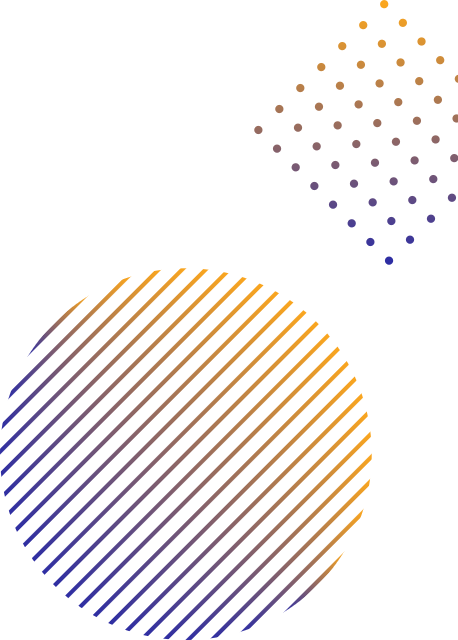
A Shadertoy shader for this background:

```glsl
// Two flat ornaments on white: a disc cut into diagonal stripes and a tilted
// grid of dots. Both fold the plane onto their nearest stripe or dot, then
// colour it with a blue-to-orange blend. Lengths are in canvas heights.

const vec3 BLUE = vec3(0.18, 0.18, 0.64);
const vec3 ORANGE = vec3(0.98, 0.65, 0.12);

// Smooth fill of a signed distance over one pixel.
float coverage(float dist) {
    return clamp(0.5 - dist * iResolution.y, 0.0, 1.0);
}

vec3 blend(float t) {
    return mix(BLUE, ORANGE, clamp(t, 0.0, 1.0));
}

// Stripes rise to the right; each blends along its own chord of the disc.
vec4 stripedDisc(vec2 p) {
    float radius = 0.2904, spacing = 0.02601, halfWidth = 0.0032;
    p -= vec2(0.2904);
    float along = (p.x + p.y) * 0.70711;
    float across = (p.x - p.y) * 0.70711;

    float index = clamp(round(across / spacing), -11.0, 11.0);
    float stripe = abs(across - index * spacing) - halfWidth;
    float innerEdge = max(abs(index) * spacing - halfWidth, 0.0);
    float halfChord = sqrt(radius * radius - innerEdge * innerEdge);

    float alpha = coverage(stripe) * coverage(length(p) - radius);
    return vec4(blend(0.5 + 0.5 * along / halfChord), alpha);
}

// A 7 by 8 grid turned by 45 degrees, hanging from its topmost dot.
vec4 dotGrid(vec2 p) {
    vec2 top = vec2(0.6003, 0.9935);
    vec2 spacing = vec2(0.04634, 0.04125);
    vec2 q = p - top;
    q = vec2(-q.x - q.y, q.x - q.y) * 0.70711;

    vec2 index = clamp(round(q / spacing), vec2(0.0), vec2(6.0, 7.0));
    float dist = length(q - index * spacing) - 0.0064;
    return vec4(blend((p.y - 0.593) / (top.y - 0.593)), coverage(dist));
}

void mainImage(out vec4 fragColor, in vec2 fragCoord) {
    vec2 p = fragCoord / iResolution.y;
    vec4 disc = stripedDisc(p);
    vec4 dots = dotGrid(p);

    vec3 color = mix(vec3(1.0), disc.rgb, disc.a);
    color = mix(color, dots.rgb, dots.a);
    fragColor = vec4(color, 1.0);
}
```
